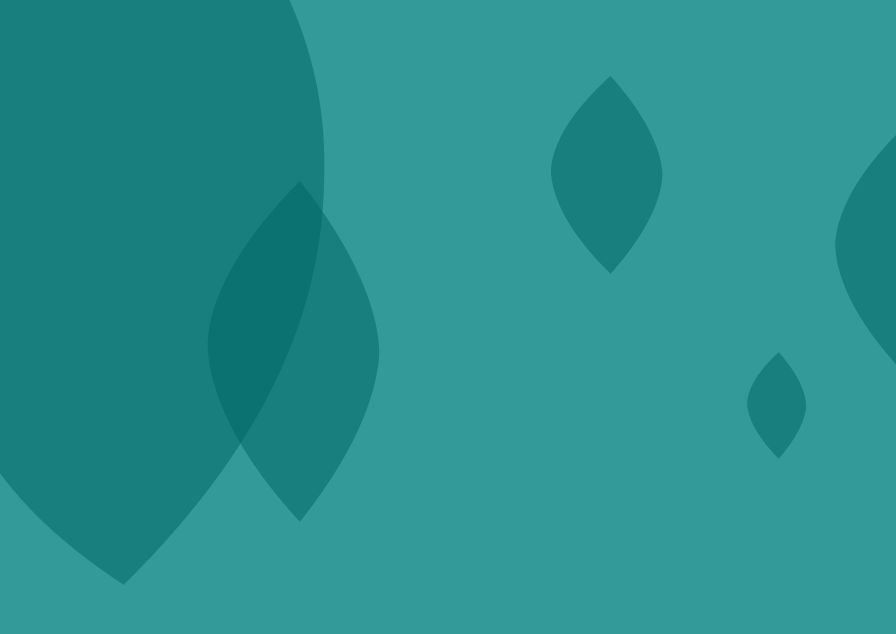
Give the GLSL for this background, as a Shadertoy shader.

```glsl
// Flat teal backdrop with translucent dark leaves of various sizes.

const vec3 BACKGROUND = vec3(0.200, 0.600, 0.600);
const vec3 LEAF_TINT = vec3(0.0, 0.40, 0.395);
const float LEAF_OPACITY = 0.525;
const float ASPECT = 1.417;

// Paired values are for the left and right side of a leaf.
struct Leaf {
    vec2 center;      // tip axis and mid height
    float halfHeight;
    vec2 widths;      // reach from the tip axis
    vec2 bulge;       // height of the widest point, in half heights
    vec2 power;       // fullness of the edge curve
};

const vec2 BULGE = vec2(0.04, 0.0);
const vec2 POWER = vec2(1.77, 1.71);
const int LEAF_COUNT = 5;
const Leaf LEAVES[LEAF_COUNT] = Leaf[LEAF_COUNT](
    Leaf(vec2(0.1956, 0.7066), 0.6290, vec2(0.3010, 0.3173), vec2(0.0, 0.05), vec2(3.2, 2.12)),
    Leaf(vec2(0.4742, 0.4456), 0.2685, vec2(0.1458, 0.1255), BULGE, POWER),
    Leaf(vec2(0.9655, 0.7242), 0.1560, vec2(0.0941, 0.0821), BULGE, POWER),
    Leaf(vec2(1.2315, 0.3607), 0.0840, vec2(0.0498, 0.0434), BULGE, POWER),
    Leaf(vec2(1.4465, 0.6052), 0.2103, vec2(0.1255, 0.1100), BULGE, POWER)
);

// Approximate signed distance to a leaf, negative inside.
float leafDistance(vec2 p, Leaf leaf) {
    vec2 q = p - leaf.center;
    int side = q.x < 0.0 ? 0 : 1;
    float width = leaf.widths[side];
    float bulge = leaf.bulge[side];
    float power = leaf.power[side];

    // Height measured from the widest point to the nearer tip.
    float rise = q.y - bulge * leaf.halfHeight;
    float reach = leaf.halfHeight * (1.0 - sign(rise) * bulge);
    float t = abs(rise) / reach;

    float edge = width * (1.0 - pow(t, power));
    float slope = width * power * pow(t, power - 1.0) / reach;
    return (abs(q.x) - edge) / sqrt(1.0 + slope * slope);
}

void mainImage(out vec4 fragColor, in vec2 fragCoord) {
    vec2 p = fragCoord / iResolution.xy * vec2(ASPECT, 1.0);
    float pixel = 1.0 / iResolution.y;

    // Layer the leaves so that overlaps deepen.
    vec3 color = BACKGROUND;
    for (int i = 0; i < LEAF_COUNT; i++) {
        float coverage = clamp(0.5 - leafDistance(p, LEAVES[i]) / pixel, 0.0, 1.0);
        color = mix(color, LEAF_TINT, LEAF_OPACITY * coverage);
    }
    fragColor = vec4(color, 1.0);
}
```
